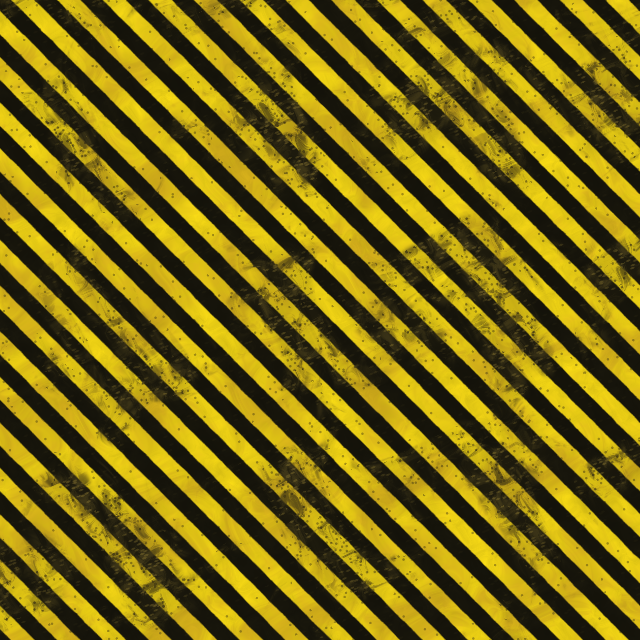
Write a three.js fragment shader that draws this pattern.

```glsl
#define REPEATS 14.0
#define YELLOW_SHARE 0.51
#define EDGE_SOFTNESS 0.03
#define EDGE_WOBBLE 0.035
#define PATCH_SCALE 15.0
#define GRIT_SCALE 95.0
#define SUN_YELLOW vec3(0.92, 0.81, 0.08)
#define AMBER vec3(0.79, 0.65, 0.10)
#define SOOT vec3(0.085, 0.078, 0.042)
#define GRIME vec3(0.20, 0.17, 0.07)
#define DUST vec3(0.42, 0.36, 0.15)

varying vec2 vUv;

vec2 hash2(vec2 p) {
  return fract(sin(vec2(dot(p, vec2(127.1, 311.7)), dot(p, vec2(269.5, 183.3)))) * 43758.5);
}

// Distance to the nearest scattered point, with a random value for that point
vec2 cells(vec2 p) {
  vec2 home = floor(p);
  vec2 nearest = vec2(9.0, 0.0);
  for (int y = -1; y <= 1; y++) {
    for (int x = -1; x <= 1; x++) {
      vec2 cell = home + vec2(float(x), float(y));
      vec2 seed = hash2(cell);
      float dist = length(cell + seed - p);
      if (dist < nearest.x) nearest = vec2(dist, fract(seed.x * 7.3 + seed.y * 3.1));
    }
  }
  return nearest;
}

// Warped, layered sines centred on 0.5
float clouds(vec2 p) {
  mat2 turn = mat2(0.8, 0.6, -0.6, 0.8);
  float sum = 0.0;
  float amp = 0.5;
  for (int i = 0; i < 5; i++) {
    p = turn * p + 0.7 * sin(p.yx * 1.3 + float(i) * 1.7);
    sum += amp * sin(p.x) * sin(p.y + 0.9);
    amp *= 0.62;
    p *= 1.9;
  }
  return 0.5 + 0.5 * sum;
}

// Small specks; density is the fraction of cells that carry one
float flecks(vec2 p, float density) {
  vec2 c = cells(p);
  return smoothstep(0.42, 0.15, c.x) * step(1.0 - density, c.y);
}

void main() {
  // Wear layers
  float grit = clouds(vUv * GRIT_SCALE + 4.0);
  float wear = smoothstep(0.46, 0.82, clouds(vUv * PATCH_SCALE + 2.3));
  float tone = clouds(vUv * 24.0 + 11.0);
  vec2 slanted = vec2(vUv.x + 0.4 * vUv.y, vUv.y - 0.4 * vUv.x);
  float scuffs = flecks(slanted * vec2(75.0, 170.0), 0.15 + 0.45 * wear);
  float pits = flecks(vUv * 150.0 + 31.0, 0.06 + 0.3 * wear);

  // Diagonal stripes falling to the right
  float across = (vUv.x + vUv.y) * REPEATS + EDGE_WOBBLE * (grit - 0.5);
  float fromCentre = abs(fract(across) - 0.5);
  float halfWidth = 0.5 * YELLOW_SHARE;
  float paint = 1.0 - smoothstep(halfWidth - EDGE_SOFTNESS, halfWidth + EDGE_SOFTNESS, fromCentre);

  // Yellow: amber mottling, smears and dark pits
  vec3 yellow = mix(SUN_YELLOW, AMBER, smoothstep(0.35, 0.8, 0.7 * tone + 0.3 * grit));
  yellow *= 1.0 + 0.16 * (grit - 0.5);
  float smear = wear * (0.12 + 0.6 * smoothstep(0.4, 0.8, grit));
  yellow = mix(yellow, GRIME, clamp(smear + 0.4 * pits, 0.0, 0.85));

  // Black: dusty film and pale scuffs inside the worn patches
  float film = wear * (0.1 + 0.35 * smoothstep(0.35, 0.8, grit));
  vec3 black = SOOT * (0.9 + 0.4 * tone * grit);
  black = mix(black, DUST, clamp(film + scuffs * (0.06 + 0.4 * wear), 0.0, 0.8));

  gl_FragColor = vec4(mix(black, yellow, paint), 1.0);
}
```
